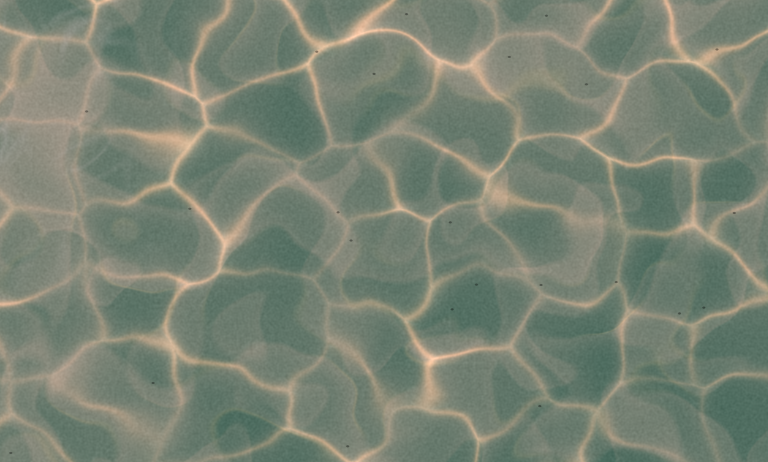
Write a Shadertoy shader that draws this texture.

```glsl
// Sunlight caustics rippling over a sandy floor under shallow green water.

vec2 hash2(vec2 c) {
    vec3 h = fract(c.xyx * vec3(0.1031, 0.1030, 0.0973));
    h += dot(h, h.yzx + 33.33);
    return fract((h.xx + h.yz) * h.zy);
}

float corner(vec2 cell, vec2 f, vec2 o) {
    return dot(hash2(cell + o) * 2.0 - 1.0, f - o);
}

float gradientNoise(vec2 p) {
    vec2 i = floor(p), f = fract(p);
    vec2 u = f * f * f * (f * (f * 6.0 - 15.0) + 10.0);
    return mix(mix(corner(i, f, vec2(0, 0)), corner(i, f, vec2(1, 0)), u.x),
               mix(corner(i, f, vec2(0, 1)), corner(i, f, vec2(1, 1)), u.x), u.y);
}

vec2 noise2(vec2 p) {
    return vec2(gradientNoise(p), gradientNoise(p + vec2(37.3, 71.9)));
}

// x: gap to the nearest cell wall, y: gap to the nearest junction, z: random cell tone
vec3 lightWeb(vec2 p) {
    vec2 i = floor(p);
    vec3 nearest = vec3(9.0);
    float tone = 0.0;
    for (int y = -2; y <= 2; y++)
    for (int x = -2; x <= 2; x++) {
        vec2 cell = i + vec2(x, y);
        vec2 h = hash2(cell + 40.0);
        float d = length(cell + 0.08 + 0.84 * h - p);
        if (d < nearest.x) {
            nearest = vec3(d, nearest.xy);
            tone = fract(h.x * 7.0 + h.y * 5.0);
        } else if (d < nearest.y) {
            nearest = vec3(nearest.x, d, nearest.y);
        } else {
            nearest.z = min(nearest.z, d);
        }
    }
    return vec3(nearest.yz - nearest.x, tone);
}

// Lit veil: crisp on one side, fading away on the other
float veil(float n) {
    return smoothstep(-0.015, 0.05, n) * exp(-4.0 * max(n, 0.0));
}

float ridge(float n, float width) {
    return exp(-n * n / (width * width));
}

void mainImage(out vec4 fragColor, in vec2 fragCoord) {
    vec2 p = fragCoord / iResolution.y;

    // Surface ripples bend everything seen below
    vec2 bent = p + 0.085 * noise2(p * 5.0 + 3.0) + 0.028 * noise2(p * 12.0 + 19.0);

    // Main caustic web, its cells a little flatter toward the top
    vec3 web = lightWeb(bent * vec2(4.6, 5.1) + vec2(0.0, 0.7 * p.y * p.y));
    float strength = mix(0.22, 1.0, smoothstep(-0.25, 0.3, gradientNoise(p * 3.7 + 8.0)));
    float line = ridge(web.x, 0.055) * strength;
    float halo = exp(-web.x * 5.0);
    float knot = exp(-web.y * 8.0) * strength;

    // Folded veils with faint filaments along their rims
    float foldA = gradientNoise(bent * vec2(4.2, 4.8) + 51.0);
    float foldB = gradientNoise(bent * vec2(7.5, 6.0) + 23.0);
    float rim = ridge(foldA, 0.022) * smoothstep(-0.05, 0.35, gradientNoise(p * 4.0 + 62.0))
              + ridge(foldB, 0.028) * smoothstep(0.0, 0.4, gradientNoise(p * 4.5 + 80.0));

    // Broad light and shade of the water
    float light = 0.21 + 0.38 * gradientNoise(bent * 3.0 + 11.0)
                + 0.34 * veil(foldA) + 0.26 * veil(foldB) + 0.32 * halo
                + 0.22 * (web.z - 0.5) * smoothstep(0.0, 0.35, web.x)
                + 0.16 * (p.y - 0.6 * p.x)
                + 0.18 * gradientNoise(vec2(p.x * 7.0 + p.y, p.y * 1.5) + 90.0);
    vec3 color = mix(vec3(0.285, 0.415, 0.365), vec3(0.60, 0.575, 0.52),
                     clamp(light, 0.0, 1.1));

    // Warm lines and pale pink junctions
    color += vec3(0.25, 0.125, 0.065) * line;
    color += vec3(0.10, 0.055, 0.03) * rim;
    color += vec3(0.17, 0.13, 0.115) * knot;
    color += vec3(0.05, 0.022, 0.005) * ridge(web.x - 0.07, 0.06) * strength;

    // Pale sky reflections curling at the upper left
    vec2 swirl = p + 0.12 * noise2(p * 4.0 + 31.0);
    float streak = ridge(gradientNoise(vec2(swirl.x - 0.6 * swirl.y, swirl.y + 0.4 * swirl.x)
                 * vec2(15.0, 7.0) + 5.0), 0.09);
    float sky = (1.0 - smoothstep(0.05, 0.5, p.x)) * smoothstep(0.3, 0.65, p.y)
              * smoothstep(-0.1, 0.3, gradientNoise(p * 5.0 + 44.0));
    color = mix(color, vec3(0.66, 0.65, 0.63), 0.45 * streak * sky);

    // Sparse dark specks on the sand
    vec2 speckCell = floor(p * 14.0);
    vec2 h = hash2(speckCell + 7.0);
    float speck = length((fract(p * 14.0) - 0.2 - 0.6 * h) * vec2(1.0, 1.4));
    color *= 1.0 - 0.35 * step(0.93, hash2(speckCell + 99.0).x)
                 * (1.0 - smoothstep(0.02, 0.07, speck));

    // Fine film grain
    color += 0.045 * gradientNoise(p * 170.0) + 0.03 * gradientNoise(p * 91.0 + 13.0);

    fragColor = vec4(clamp(color, 0.0, 1.0), 1.0);
}
```
